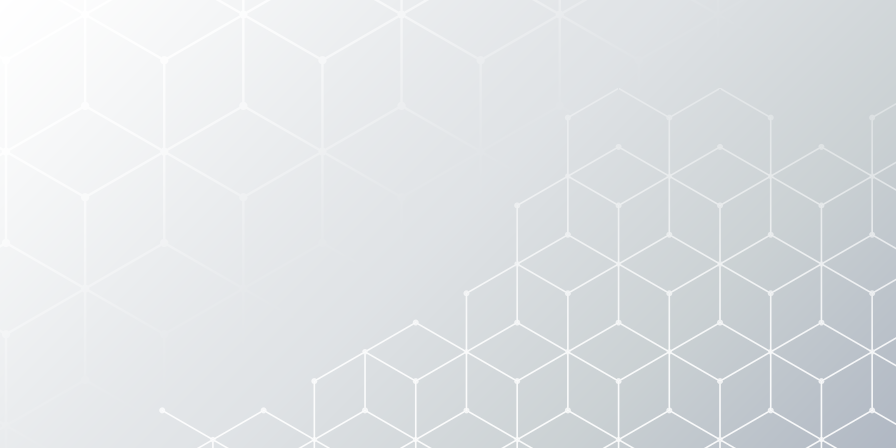
Reproduce this background procedurally as a WebGL 1 fragment shader.

```glsl
precision highp float;
// Pale diagonal gradient carrying two white line lattices of stacked cubes.
// Each lattice is a hexagonal grid of hubs with six spokes to the cell corners;
// the large one fades out from the top left, the small one has a stepped border.

uniform vec2 u_resolution;

// Nearest hub of a triangular grid with the given spoke length
vec2 nearestHub(vec2 p, vec2 origin, float spoke) {
  vec2 period = spoke * vec2(1.7320508, 3.0);
  vec2 cell = (p - origin) / period;
  vec2 even = floor(cell + 0.5) * period + origin;
  vec2 odd = (floor(cell) + 0.5) * period + origin;
  return distance(p, even) < distance(p, odd) ? even : odd;
}

// Direction of the spoke closest to an offset from its hub
vec2 spokeDirection(vec2 offset) {
  float sector = 1.0471976;
  float angle = (floor(atan(offset.y, offset.x + 1e-6) / sector) + 0.5) * sector;
  return vec2(cos(angle), sin(angle));
}

float spokeDistance(vec2 offset, vec2 dir) {
  return abs(offset.x * dir.y - offset.y * dir.x);
}

// Antialiased coverage of a shape of the given half width
float coverage(float dist, float halfWidth) {
  return clamp((halfWidth - dist) * u_resolution.y + 0.5, 0.0, 1.0);
}

// Stepped region that holds the vertices of the small lattice
float inRegion(vec2 v) {
  bool steep = 1.732 * v.x + v.y > 2.391;
  bool shallow = 0.577 * v.x + v.y > 1.1875;
  bool foot = v.y > 0.88 && v.x > 0.305;
  bool gap = v.y < 0.234 && abs(v.x - 1.833) < 0.05;
  return (steep || shallow || foot) && v.y > 0.169 && !gap ? 1.0 : 0.0;
}

vec3 background(float t) {
  vec3 color = mix(vec3(1.0), vec3(0.875, 0.888, 0.9), smoothstep(-0.02, 0.5, t) * 0.3 + min(t * 2.0, 1.0) * 0.7);
  color = mix(color, vec3(0.795, 0.82, 0.83), clamp((t - 0.5) * 4.0, 0.0, 1.0));
  return mix(color, vec3(0.69, 0.72, 0.765), clamp((t - 0.75) * 4.0, 0.0, 1.0));
}

float largeLattice(vec2 p) {
  float spoke = 0.2039;
  vec2 hub = nearestHub(p, vec2(0.19, 0.0325), spoke);
  vec2 offset = p - hub;
  vec2 dir = spokeDirection(offset);
  float nodeDist = min(length(offset), length(offset - dir * spoke));
  float shape = max(coverage(spokeDistance(offset, dir), 0.0027),
                    coverage(nodeDist, 0.0092));
  float fade = 1.0 - smoothstep(0.2, 1.85, p.x + 1.6 * p.y);
  return shape * fade * 0.9;
}

float smallLattice(vec2 p) {
  float spoke = 0.1307;
  vec2 hub = nearestHub(p, vec2(1.1544, 0.5893), spoke);
  vec2 offset = p - hub;
  vec2 dir = spokeDirection(offset);
  vec2 tip = hub + dir * spoke;
  float hubKept = inRegion(hub);
  float tipKept = inRegion(tip);
  // The topmost hubs have no upright spoke and no dot
  float topRow = 1.0 - step(0.234, hub.y);
  float upright = 1.0 - step(0.1, abs(dir.x));
  float line = coverage(spokeDistance(offset, dir), 0.0018)
             * hubKept * tipKept * (1.0 - topRow * upright);
  float hubDot = coverage(length(offset), 0.0062) * hubKept * (1.0 - topRow);
  float tipDot = coverage(distance(p, tip), 0.0066) * tipKept;
  float opacity = mix(0.3, 0.9, smoothstep(0.1, 0.9, p.y));
  return max(line, 0.85 * max(hubDot, tipDot)) * opacity;
}

void main() {
  // Height is one unit, with y measured downward from the top
  vec2 p = gl_FragCoord.xy / u_resolution.y;
  p.y = 1.0 - p.y;
  float aspect = u_resolution.x / u_resolution.y;
  vec3 color = background((p.x + p.y) / (aspect + 1.0));
  color = mix(color, vec3(1.0), largeLattice(p));
  color = mix(color, vec3(1.0), smallLattice(p));
  gl_FragColor = vec4(color, 1.0);
}
```
